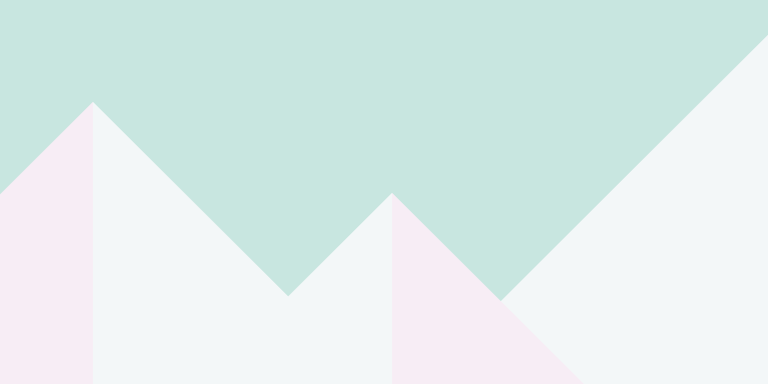
A WebGL 2 fragment shader for this background:

```glsl
#version 300 es
precision highp float;
// Flat pastel mountains: two-tone triangular peaks under a plain mint sky.

uniform vec2 u_resolution;
out vec4 fragColor;

// Colours
const vec3 SKY  = vec3(0.784, 0.902, 0.878);
const vec3 SNOW = vec3(0.953, 0.969, 0.973);
const vec3 PINK = vec3(0.969, 0.929, 0.961);

// Summits, in units of the canvas height
const vec2 RIGHT_SUMMIT  = vec2(2.200, 1.109);
const vec2 LEFT_SUMMIT   = vec2(0.242, 0.735);
const vec2 CENTRE_SUMMIT = vec2(1.021, 0.498);
const float SLOPE = 0.997;

// Edge coverage from a signed distance, negative inside
float coverage(float dist, float pixel) {
    return clamp(0.5 - dist / pixel, 0.0, 1.0);
}

// Signed distance to the two slopes that fall from a summit
float slopeDistance(vec2 p, vec2 summit) {
    vec2 d = p - summit;
    return (d.y + SLOPE * abs(d.x)) / length(vec2(SLOPE, 1.0));
}

// Paint a mountain whose faces meet on a vertical ridge
vec3 paintMountain(vec3 base, vec2 p, vec2 summit, vec3 leftFace, vec3 rightFace, float pixel) {
    vec3 face = mix(rightFace, leftFace, coverage(p.x - summit.x, pixel));
    return mix(base, face, coverage(slopeDistance(p, summit), pixel));
}

void main() {
    vec2 p = gl_FragCoord.xy / u_resolution.y;
    float pixel = 1.0 / u_resolution.y;

    // Back to front
    vec3 color = SKY;
    color = paintMountain(color, p, RIGHT_SUMMIT, SNOW, PINK, pixel);
    color = paintMountain(color, p, LEFT_SUMMIT, PINK, SNOW, pixel);
    color = paintMountain(color, p, CENTRE_SUMMIT, SNOW, PINK, pixel);

    fragColor = vec4(color, 1.0);
}
```
